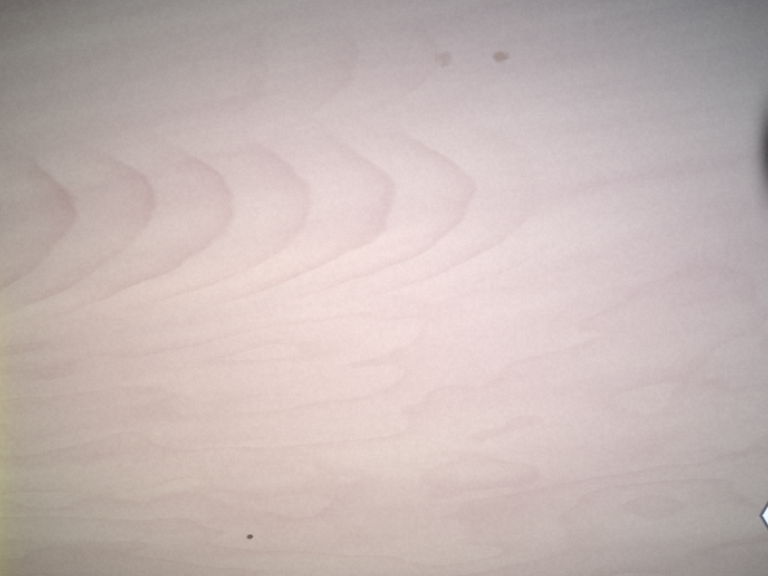
Reproduce this texture procedurally as a Shadertoy shader.

```glsl
#define CENTER_LIGHT 0.945
#define FALLOFF 0.265
#define STREAK_AMOUNT 0.085
#define RING_AMOUNT 0.055
#define RING_RATE 7.5
#define VEIN_AMOUNT 0.028
#define SENSOR_GRAIN 0.022
#define PALE_TINT vec3(1.0, 0.921, 0.912)
#define EDGE_TINT vec3(1.0, 0.968, 0.945)
#define PIGMENT vec3(0.75, 1.1, 1.0)

float hash(vec2 p) {
    vec3 q = fract(p.xyx * 0.1031);
    q += dot(q, q.yzx + 33.33);
    return fract((q.x + q.y) * q.z);
}

float noise(vec2 p) {
    vec2 i = floor(p), f = fract(p);
    f = f * f * (3.0 - 2.0 * f);
    return mix(mix(hash(i), hash(i + vec2(1, 0)), f.x),
               mix(hash(i + vec2(0, 1)), hash(i + vec2(1, 1)), f.x), f.y);
}

float fbm(vec2 p) {
    float sum = 0.0, amp = 0.5;
    for (int i = 0; i < 4; i++) {
        sum += amp * noise(p);
        p = p * 2.03 + 17.3;
        amp *= 0.5;
    }
    return sum;
}

// Dark edge that builds up slowly and ends sharply, once per unit
float growthLine(float phase) {
    float f = fract(phase);
    return f * f * f * (1.0 - smoothstep(0.88, 1.0, f));
}

// Nested arches pointing right, with long lower arms
float arches(vec2 p, float axisHeight, float halfWidth) {
    float v = p.y - axisHeight - 0.06 * p.x;
    float bend = v > 0.0 ? 5.0 * v * v : 12.0 * v * v;
    float wobble = 0.10 * (fbm(p * vec2(4.0, 9.0) + 5.0) - 0.5);
    float phase = (p.x + bend + wobble) * RING_RATE;
    float strength = 0.35 + 0.65 * noise(vec2(floor(phase) * 3.7, p.y * 9.0));
    float band = 1.0 - smoothstep(0.55, 1.0, abs(v + 0.01) / halfWidth);
    return growthLine(phase) * strength * band;
}

float speck(vec2 p, vec2 center, float radius) {
    float d = length((p - center) * vec2(0.85, 1.0));
    d += 0.5 * radius * (noise(p * 160.0) - 0.5);
    return 1.0 - smoothstep(0.4 * radius, 1.3 * radius, d);
}

void mainImage(out vec4 fragColor, in vec2 fragCoord) {
    vec2 p = fragCoord / iResolution.y;
    float aspect = iResolution.x / iResolution.y;
    vec2 c = vec2(p.x / aspect, p.y) * 2.0 - 1.0;

    // Uneven light: bright middle, dim corners, cool upper right
    vec2 r = c - vec2(0.04, -0.05);
    float r2 = dot(r, r);
    float light = CENTER_LIGHT - FALLOFF * r2 + 0.018 * r2 * r2;
    light -= 0.025 * c.y * smoothstep(0.2, 1.0, r2);
    vec3 tint = mix(PALE_TINT, EDGE_TINT, smoothstep(0.4, 1.7, r2));
    float cool = 0.6 * c.x + 0.5 * c.y;
    tint += cool * vec3(-0.02, 0.008, 0.055);
    vec3 color = light * tint;

    // Long soft streaks, steeper toward the top
    float slope = mix(0.07, 0.2, smoothstep(0.1, 0.7, p.y));
    float across = p.y - slope * p.x + 0.025 * (noise(p * vec2(2.5, 4.0)) - 0.5);
    float streak = 0.65 * fbm(vec2(p.x * 1.1, across * 13.0))
                 + 0.35 * fbm(vec2(p.x * 3.0 + 8.0, across * 45.0)) - 0.47;
    color += streak * STREAK_AMOUNT * vec3(0.8, 1.15, 0.9);

    // Pale ray below the arches
    float ray = (p.y - 0.43 - 0.22 * p.x) / 0.035;
    color += 0.022 * exp(-ray * ray) * smoothstep(1.0, 0.5, p.x) * vec3(1.0, 1.0, 0.7);

    // Arched growth rings, one large row and a faint upper one
    float rings = arches(p, 0.60, 0.17) * (1.0 - smoothstep(0.82, 1.0, p.x));
    float upper = arches(p + vec2(0.05, 0.0), 0.85, 0.09);
    rings += 0.5 * upper * (1.0 - smoothstep(0.12, 0.3, abs(p.x - 0.6)));
    color -= rings * RING_AMOUNT * 1.5 * PIGMENT;

    // Thin flowing veins in the straight-grained part
    float flow = fbm(vec2(p.x * 1.6 + 3.0, across * 7.0));
    float veins = growthLine(flow * 7.0 + across * 5.0);
    veins *= 1.0 - smoothstep(0.35, 0.5, p.y - 0.1 * p.x);
    color -= veins * VEIN_AMOUNT * PIGMENT;

    // Yellowish glow on the left edge, shadow on the right edge
    float glow = exp(-p.x * 45.0) * smoothstep(0.65, 0.25, p.y);
    color += glow * vec3(0.05, 0.06, -0.02);
    vec2 shade = (p - vec2(aspect + 0.008, 0.74)) / vec2(0.022, 0.075);
    color *= 1.0 - 0.6 * exp(-dot(shade, shade));

    // Small blemishes and a bright chip on the rim
    vec3 knot = vec3(0.55, 0.47, 0.44);
    color = mix(color, knot, 0.5 * speck(p, vec2(0.87, 0.902), 0.011));
    color = mix(color, knot, 0.25 * speck(p, vec2(0.772, 0.897), 0.013));
    color = mix(color, vec3(0.33, 0.29, 0.28), 0.8 * speck(p, vec2(0.433, 0.068), 0.005));
    float chip = abs(p.y - 0.105) * 0.6 + (aspect - p.x) - 0.012;
    color = mix(color, vec3(0.25, 0.27, 0.33), 0.7 * smoothstep(0.006, 0.0, chip));
    color = mix(color, vec3(0.92, 0.96, 1.0), smoothstep(0.0, -0.005, chip));

    // Fine sensor grain
    float grain = noise(p * 300.0) + 0.6 * noise(p * 130.0 + 40.0) - 0.8;
    color += SENSOR_GRAIN * grain;

    fragColor = vec4(clamp(color, 0.0, 1.0), 1.0);
}
```
